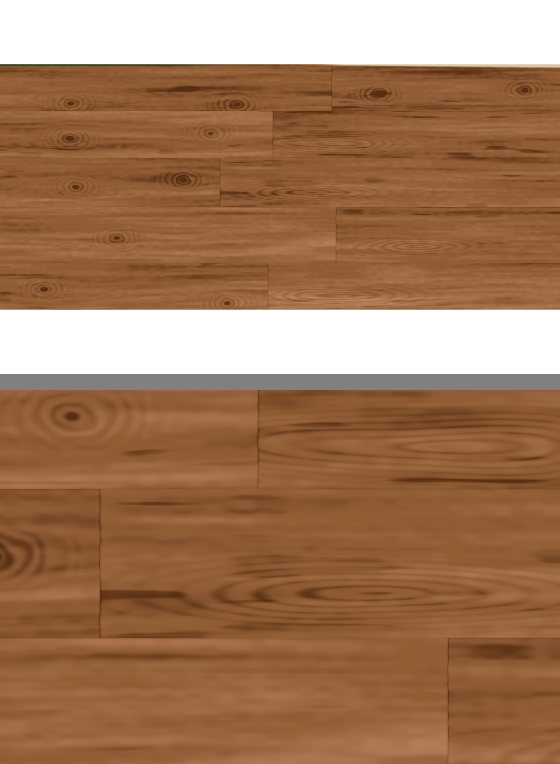
Top: the whole. Bottom: its middle third, enlarged.
This texture is drawn by a Shadertoy shader. Its source:

```glsl
// Five rows of walnut floor planks on a white ground, one staggered butt joint per row.
// Grain is stretched noise whose lines are bent around hashed knots; long oval
// growth rings, dark pores and a tone per plank vary the boards.

const vec3 DARK_WOOD = vec3(0.34, 0.18, 0.07);
const vec3 MID_WOOD = vec3(0.57, 0.365, 0.21);
const vec3 PALE_WOOD = vec3(0.74, 0.53, 0.38);
const vec3 EDGE_GREEN = vec3(0.05, 0.20, 0.08);
const vec3 EDGE_TAN = vec3(0.85, 0.78, 0.68);
const float PANEL_BOTTOM = 0.172;
const float PANEL_TOP = 0.828;

float hash(vec2 p) {
    vec3 q = fract(vec3(p.xyx) * 0.1031);
    q += dot(q, q.yzx + 33.33);
    return fract((q.x + q.y) * q.z);
}

float noise(vec2 p) {
    vec2 i = floor(p), f = fract(p);
    f = f * f * (3.0 - 2.0 * f);
    return mix(mix(hash(i), hash(i + vec2(1, 0)), f.x),
               mix(hash(i + vec2(0, 1)), hash(i + vec2(1, 1)), f.x), f.y);
}

// Noise centred on zero, stretched along x
float streak(vec2 p, vec2 frequency, float seed) {
    return noise(p * frequency + seed * vec2(17.3, 31.7)) - 0.5;
}

// Soft line of given half width around distance zero
float softLine(float distance, float halfWidth, float pixel) {
    return 1.0 - smoothstep(halfWidth - 0.5 * pixel, halfWidth + pixel, abs(distance));
}

// Long nested ovals around a centre, fading outward
float growthRings(vec2 offset, float seed) {
    float r = length(offset * vec2(1.0, 7.5));
    r += 0.07 * streak(offset, vec2(9.0, 30.0), seed);
    float ring = pow(0.5 + 0.5 * sin(r * 150.0), 2.0) - 0.35;
    return ring * exp(-r * r * 22.0);
}

// Tone of one board: x runs along it, rect holds left, bottom, width, height
float boardTone(vec2 p, vec4 rect, float seed, float knotShare) {
    vec2 grain = p;
    grain.y += 0.014 * streak(p, vec2(2.2, 9.0), seed)
             + 0.004 * streak(p, vec2(8.0, 25.0), seed);
    float knotTone = 0.0;

    // Two possible knots, each pushing the grain lines apart
    for (int k = 0; k < 2; k++) {
        vec2 key = vec2(seed, float(k) * 7.0 + 3.0);
        float along = (float(k) + 0.3 + 0.5 * hash(key)) * 0.5;
        float across = mix(0.12, 0.55, hash(key + 11.0));
        vec2 offset = p - rect.xy - rect.zw * vec2(along, across);
        float present = step(hash(key + 23.0), knotShare);
        float halo = exp(-dot(offset * offset, vec2(260.0, 1800.0)));
        float r = length(offset * vec2(1.0, 1.6)) + 0.008 * streak(p, vec2(60.0), seed);
        grain.y -= present * 0.85 * offset.y * halo;
        knotTone -= present * (0.45 * exp(-r * r * 7000.0)
                  + 0.14 * halo * (0.6 + sin(r * 420.0)));
    }

    float tone = 0.26 * streak(grain, vec2(1.3, 24.0), seed)
               + 0.30 * streak(grain, vec2(2.6, 66.0), seed + 1.0)
               + 0.28 * streak(grain, vec2(7.0, 150.0), seed + 2.0)
               + 0.12 * streak(p, vec2(70.0, 190.0), seed + 3.0);

    // Short dark pores gathered in bands
    float pore = smoothstep(0.22, 0.42, streak(grain, vec2(11.0, 140.0), seed + 4.0));
    float band = smoothstep(-0.15, 0.3, streak(grain, vec2(1.8, 30.0), seed + 5.0));
    tone -= 0.24 * pore * band;

    vec2 ringCentre = rect.xy + rect.zw * vec2(0.2 + 0.2 * hash(vec2(seed, 5.0)), 0.3);
    tone -= 0.22 * growthRings(p - ringCentre, seed) * (1.3 - knotShare);
    return tone + knotTone;
}

void mainImage(out vec4 fragColor, in vec2 fragCoord) {
    float pixel = 1.0 / iResolution.y;
    float aspect = iResolution.x / iResolution.y;
    vec2 p = fragCoord * pixel;
    float across = p.x / aspect;
    float depth = (PANEL_TOP - p.y) / (PANEL_TOP - PANEL_BOTTOM);

    // Row edges measured down the panel, and the butt joint of each row
    float edges[6] = float[6](0.0, 0.19, 0.38, 0.583, 0.81, 1.0);
    float joints[5] = float[5](0.592, 0.487, 0.393, 0.600, 0.479);
    int row = 0;
    float seam = 0.0;
    for (int i = 1; i < 5; i++) {
        if (depth > edges[i]) row = i;
        seam += softLine((depth - edges[i]) * 0.656, 0.0008, pixel);
    }
    float joint = joints[row];
    float side = step(joint, across);
    float seed = float(row) * 2.0 + side + 1.0;
    float left = side * joint * aspect;
    float width = mix(joint, 1.0 - joint, side) * aspect;
    float height = (edges[row + 1] - edges[row]) * 0.656;
    vec4 rect = vec4(left, PANEL_TOP - edges[row + 1] * 0.656, width, height);

    // Boards grow paler down the panel; the top right one is darkest
    float knotShare = (side < 0.5 || row == 0) ? 0.85 : 0.1;
    float tone = boardTone(p, rect, seed, knotShare);
    tone += mix(0.41, 0.60, depth) + 0.06 * (hash(vec2(seed, 9.0)) - 0.5);
    tone -= 0.06 * side * (1.0 - depth);
    tone -= 0.08 * seam + 0.16 * softLine((across - joint) * aspect, 0.0009, pixel);

    vec3 wood = mix(DARK_WOOD, MID_WOOD, smoothstep(0.0, 1.0, clamp(tone * 2.0, 0.0, 1.0)));
    wood = mix(wood, PALE_WOOD, clamp(tone * 2.0 - 1.0, 0.0, 1.0));

    // Top rim: green shadow at left, a tan sliver widening to the right
    float drop = PANEL_TOP - p.y;
    float rightRim = smoothstep(0.56, 0.62, across);
    float tanDepth = 0.003 + 0.006 * max(across - 0.6, 0.0) / 0.4;
    wood = mix(wood, EDGE_TAN, rightRim * (1.0 - smoothstep(tanDepth - pixel, tanDepth + pixel, drop)));
    float greenRim = (1.0 - smoothstep(0.15, 0.6, across)) * (1.0 - smoothstep(0.002, 0.002 + pixel, drop));
    wood = mix(wood, EDGE_GREEN, greenRim);

    float inside = smoothstep(-0.5 * pixel, 0.5 * pixel, min(drop, p.y - PANEL_BOTTOM));
    fragColor = vec4(mix(vec3(1.0), wood, inside), 1.0);
}
```
